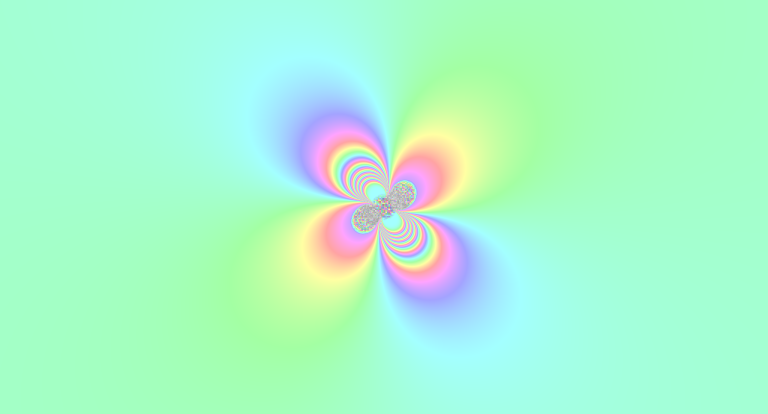
Reproduce this background procedurally as a WebGL 2 fragment shader.

```glsl
#version 300 es
precision highp float;
// A pastel four-petal flower on mint: a slightly twisted quadrupole field,
// cos(2a) / r^2, is bent by an exponential and read as a hue. One pair of
// petals winds into rainbow rings, the other ends in speckled grain.

uniform vec2 u_resolution;
out vec4 fragColor;

float hash(vec2 p) {
    return fract(sin(dot(p, vec2(127.1, 311.7))) * 43758.5453);
}

vec3 pastel(float hue) {
    vec3 pure = clamp(abs(fract(hue + vec3(0.0, 2.0, 1.0) / 3.0) * 6.0 - 3.0) - 1.0, 0.0, 1.0);
    return mix(vec3(1.0), pure, 0.36);
}

vec3 flower(vec2 p) {
    float r = max(length(p), 0.003);
    float angle = atan(p.y, p.x) - 0.73 + min(0.01 / r, 0.22);
    float field = 0.0138 * cos(2.0 * angle) / (r * r);

    // Hue shift: levels off in the warm petals, winds up in the cool ones
    float shift = 0.72 * (exp(min(-field / 0.62, 20.0)) - 1.0);
    shift /= 1.0 + max(shift, 0.0) / 6.09;

    // Fine rings and grain in the two inner discs and the core
    float disc = smoothstep(1.6, 2.3, field);
    float core = 1.0 - smoothstep(0.018, 0.034, r);
    float grain = max(disc * 0.75, core);
    float speck = hash(floor(p * 276.0));
    float rings = 1.3 * max(field - 1.6, 0.0) * (1.0 - core);
    float hue = 0.41 + shift - rings + grain * (speck - 0.5);
    return pastel(hue) * (1.0 - 0.25 * grain * hash(floor(p * 276.0) + 17.0));
}

void main() {
    // Average a 3 x 3 grid inside each pixel to soften the narrow bands
    vec3 color = vec3(0.0);
    for (int i = 0; i < 9; i++) {
        vec2 offset = (vec2(i % 3, i / 3) - 1.0) / 3.0;
        vec2 p = (gl_FragCoord.xy + offset - 0.5 * u_resolution) / u_resolution.y;
        color += flower(p);
    }
    fragColor = vec4(color / 9.0, 1.0);
}
```
